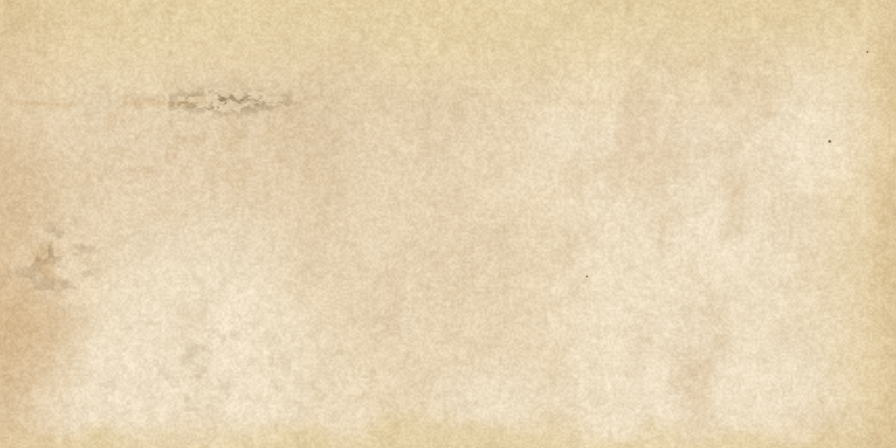
Give the GLSL for this texture, as a WebGL 1 fragment shader.

```glsl
precision highp float;
// Aged parchment: cream paper with cloudy mottling, ochre margins, a tan left
// edge, a smudged fold and a few specks. Layered value noise drives masks that
// blend a small palette; fibres and fine grain are added last.
uniform vec2 u_resolution;

#define GRAIN 0.062
#define GRAIN_SCALE 215.0
#define FIBRE 0.022
#define MOTTLE 0.055
#define CLOUD_SCALE 2.6
#define FOLD_Y 0.768
#define SPECK_CELLS 4.0
#define SPECK_CHANCE 0.12

const vec3 CREAM = vec3(0.912, 0.842, 0.718);
const vec3 PALE  = vec3(0.938, 0.878, 0.772);
const vec3 BUFF  = vec3(0.875, 0.790, 0.660);
const vec3 OCHRE = vec3(0.890, 0.808, 0.632);
const vec3 TAN   = vec3(0.825, 0.700, 0.530);
const vec3 INK   = vec3(0.480, 0.395, 0.290);

float hash(vec2 p) {
  vec3 q = fract(vec3(p.xyx) * 0.1031);
  q += dot(q, q.yzx + 33.33);
  return fract((q.x + q.y) * q.z);
}

float noise(vec2 p) {
  vec2 i = floor(p), f = fract(p);
  f = f * f * (3.0 - 2.0 * f);
  return mix(mix(hash(i), hash(i + vec2(1, 0)), f.x),
             mix(hash(i + vec2(0, 1)), hash(i + vec2(1, 1)), f.x), f.y);
}

float fbm(vec2 p) {
  float sum = 0.0, amp = 0.5;
  for (int i = 0; i < 5; i++) {
    sum += amp * noise(p);
    p = p * 2.03 + 17.3;
    amp *= 0.5;
  }
  return sum / 0.97;
}

// Soft elliptical patch, 1 at its centre
float patchMask(vec2 p, vec2 centre, vec2 radius) {
  vec2 d = (p - centre) / radius;
  return exp(-dot(d, d));
}

// Sparse small round dots, at most one per cell
float specks(vec2 p) {
  vec2 cell = floor(p * SPECK_CELLS), f = fract(p * SPECK_CELLS);
  vec2 centre = 0.15 + 0.7 * vec2(hash(cell + 3.1), hash(cell + 9.7));
  float radius = mix(0.010, 0.020, hash(cell + 5.3));
  float disc = 1.0 - smoothstep(radius * 0.4, radius, length(f - centre));
  return disc * step(hash(cell + 21.0), SPECK_CHANCE);
}

void main() {
  vec2 p = gl_FragCoord.xy / u_resolution.y;
  float right = u_resolution.x / u_resolution.y - p.x;
  float cloud = fbm(p * CLOUD_SCALE + 4.0);
  float blotch = fbm(p * 9.0 + 31.0);
  float fine = fbm(p * 42.0 + 7.0);
  vec2 q = p + 0.12 * (vec2(cloud, blotch) - 0.5);

  // Cloudy cream sheet, palest low down, with upright greyish-buff stains
  vec3 col = mix(CREAM, PALE, smoothstep(0.35, 0.75, cloud + 0.25 * (0.5 - p.y)));
  float stain = smoothstep(0.45, 0.75, fbm(p * vec2(7.0, 4.0) + 50.0));
  col = mix(col, BUFF, 0.7 * stain);
  col = mix(col, BUFF, 0.6 * patchMask(q, vec2(0.45, 0.66), vec2(0.38, 0.2)));
  col = mix(col, BUFF, 0.4 * patchMask(q, vec2(1.0, 0.42), vec2(0.2, 0.3)));

  // Pale wash at the lower left
  float worn = patchMask(q, vec2(0.10, 0.42), vec2(0.10, 0.09));
  float wash = patchMask(q, vec2(0.45, 0.18), vec2(0.28, 0.14));
  col = mix(col, PALE, 0.8 * wash);

  // Ochre margins at top, bottom and right
  float top = smoothstep(0.68, 1.02, q.y);
  float bottom = 1.0 - smoothstep(0.0, 0.085, q.y);
  float side = 1.0 - smoothstep(0.0, 0.24, right + 0.2 * (cloud - 0.5));
  col = mix(col, OCHRE, max(0.85 * top, max(0.8 * bottom, 0.85 * side)));
  col = mix(col, TAN, 0.35 * (1.0 - smoothstep(0.0, 0.08, right + 0.08 * (blotch - 0.5))));

  // Tan left edge, deepest below the middle, with a pale worn patch
  float left = 1.0 - smoothstep(0.0, 0.25, q.x);
  float depth = 0.35 + 0.45 * patchMask(p, vec2(0.0, 0.3), vec2(1.0, 0.24));
  col = mix(col, TAN, left * depth);
  col = mix(col, PALE, 0.75 * worn * smoothstep(0.3, 0.55, blotch));

  // Brown flecks in the worn areas and faint foxing above them
  float flecks = smoothstep(0.55, 0.74, fbm(p * 36.0 + 12.0));
  col = mix(col, INK, 0.34 * flecks * min(1.0, worn + 0.3 * wash));
  float foxing = patchMask(p, vec2(0.42, 0.68), vec2(0.36, 0.20));
  col = mix(col, TAN * 0.95, 0.4 * foxing * smoothstep(0.45, 0.72, fine));

  // Horizontal fold with a broken dark smudge
  float foldDist = p.y - FOLD_Y - 0.008 * (noise(p * vec2(6.0, 1.0)) - 0.5);
  float fold = exp(-pow(foldDist / 0.007, 2.0));
  float fade = 1.0 - smoothstep(0.5, 1.3, p.x);
  col = mix(col, TAN, fold * (0.15 + 0.3 * fade) * smoothstep(0.3, 0.65, blotch));
  float smudge = patchMask(p, vec2(0.50, FOLD_Y + 0.005), vec2(0.13, 0.025));
  col = mix(col, INK, 0.6 * smudge * smoothstep(0.42, 0.7, fbm(p * vec2(60.0, 95.0))));

  // Specks, mottling, fibres and paper grain
  col = mix(col, INK, 0.75 * specks(p));
  float fibre = noise(p * vec2(70.0, 190.0) + 5.0) + noise(p * vec2(110.0, 45.0) + 60.0) - 1.0;
  float grain = noise(p * GRAIN_SCALE) + 0.5 * noise(p * GRAIN_SCALE * 0.55 + 40.0) - 0.75;
  float relief = MOTTLE * (fine + 0.6 * blotch - 0.8) + FIBRE * fibre + GRAIN * grain;
  gl_FragColor = vec4(clamp(col + relief * vec3(0.9, 1.0, 1.12), 0.0, 1.0), 1.0);
}
```
